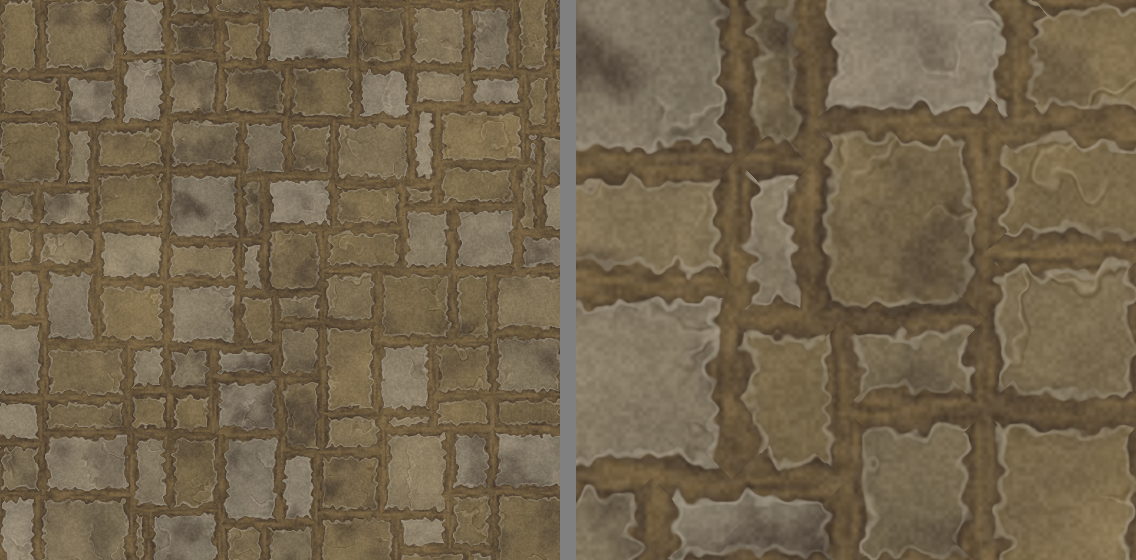
Left: the whole. Right: its middle third, enlarged.
A three.js fragment shader for this texture:

```glsl
// Weathered paving of irregular rectangular stones with ragged, chipped edges.
// Pinwheel tiling of a jittered grid gives the stones; stretched noise chips
// their borders, and layered noise adds stains, fine veins and grain.
varying vec2 vUv;

const float CELLS = 10.0;

float hash(vec2 p) {
  vec3 q = fract(p.xyx * 0.1031);
  q += dot(q, q.yzx + 33.33);
  return fract((q.x + q.y) * q.z);
}

float noise(vec2 p) {
  vec2 i = floor(p), f = fract(p);
  f = f * f * (3.0 - 2.0 * f);
  return mix(mix(hash(i), hash(i + vec2(1, 0)), f.x),
             mix(hash(i + vec2(0, 1)), hash(i + vec2(1, 1)), f.x), f.y);
}

float fbm(vec2 p) {
  float sum = 0.0, amp = 0.53;
  for (int i = 0; i < 4; i++) {
    sum += amp * noise(p);
    p = mat2(1.6, 1.2, -1.2, 1.6) * p + 7.3;
    amp *= 0.5;
  }
  return sum;
}

// Offset of the joint line that passes through a grid vertex
float jitter(vec2 vertex) {
  return 0.74 * (hash(vertex + 57.0) - 0.5);
}

// Bounds of the stone in a cell: lower left in xy, upper right in zw
vec4 stoneBounds(vec2 c) {
  float a = jitter(c), b = jitter(c + vec2(1, 0));
  float d = jitter(c + vec2(0, 1)), e = jitter(c + vec2(1, 1));
  vec4 offsets = mod(c.x + c.y, 2.0) < 0.5 ? vec4(d, a, b, e) : vec4(a, b, e, d);
  return vec4(c, c + 1.0) + offsets;
}

void main() {
  vec2 uv = vUv;
  vec2 wobble = vec2(noise(uv * 32.0), noise(uv * 32.0 + 90.0)) - 0.5;
  vec2 p = uv * CELLS + 0.05 * wobble;

  // Find the stone that holds this point and the distance to its sides
  vec2 stoneId = vec2(0.0), gap = vec2(0.0);
  float best = -9.0;
  for (int y = -1; y <= 1; y++) {
    for (int x = -1; x <= 1; x++) {
      vec2 c = floor(p) + vec2(x, y);
      vec4 box = stoneBounds(c);
      vec2 inside = min(p - box.xy, box.zw - p);
      float d = min(inside.x, inside.y);
      if (d > best) { best = d; stoneId = c; gap = inside; }
    }
  }
  float dist = best / CELLS;
  vec2 seed = 40.0 * vec2(hash(stoneId + 11.0), hash(stoneId + 23.0));

  // Chips run across the joint, so stretch their noise along the short way
  vec2 alongAcross = gap.x < gap.y ? uv.yx : uv;
  float chips = 0.6 * noise(alongAcross * vec2(120, 45) + seed)
              + 0.4 * noise(uv * 170.0);
  float edge = dist - 0.003 - 0.016 * chips;

  // Stone face: tan to grey, with its own brightness
  float grey = smoothstep(0.15, 0.85, hash(stoneId + 71.0));
  vec3 face = mix(vec3(0.51, 0.44, 0.31), vec3(0.575, 0.53, 0.45), grey);
  face *= 0.94 + 0.1 * hash(stoneId + 131.0);
  face *= 0.9 + 0.2 * fbm(uv * 28.0 + seed);

  // Dark stains gathered in broad patches
  float patches = smoothstep(0.3, 0.65, fbm(uv * 4.0 + 3.0));
  float blotch = smoothstep(0.42, 0.78, fbm(uv * 21.0 + seed));
  float stain = blotch * (0.25 + 0.75 * patches) * (0.4 + 0.6 * hash(stoneId + 37.0));
  face = mix(face, vec3(0.30, 0.25, 0.205), 0.8 * stain);
  face *= 1.0 - 0.08 * patches;

  // Faint raised veins: a light line beside a dark one
  float vein = fbm(uv * 19.0 + seed.yx) - 0.5;
  float veinMask = smoothstep(0.45, 0.75, noise(uv * 23.0 + seed));
  float light = 1.0 - smoothstep(0.0, 0.022, abs(vein));
  float shade = 1.0 - smoothstep(0.0, 0.025, abs(vein - 0.035));
  face += veinMask * (0.07 * light - 0.06 * shade);

  // Joint: tan mortar with dark streaks along it and shadow by the stones
  float streak = noise(alongAcross * vec2(45, 260) + 5.0);
  float shadow = smoothstep(-0.009, -0.001, edge) * (0.5 + 0.5 * noise(uv * 60.0));
  float dark = clamp(0.55 * shadow + 0.75 * streak - 0.25 + 0.25 * patches, 0.0, 1.0);
  vec3 joint = mix(vec3(0.475, 0.395, 0.265), vec3(0.30, 0.245, 0.185), dark);

  // Worn border inside the stone, then the pale chipped rim
  float border = 1.0 - smoothstep(0.002, 0.012, edge);
  face *= 1.0 - 0.1 * border * noise(uv * 95.0);
  vec3 color = mix(joint, face, smoothstep(-0.0013, 0.0013, edge));
  float rim = 1.0 - smoothstep(0.0004, 0.003, abs(edge - 0.0012));
  rim *= 0.35 + 0.65 * noise(uv * 42.0 + 17.0);
  color = mix(color, vec3(0.64, 0.60, 0.53), 0.65 * rim * (1.0 - 0.5 * stain));

  // Fine grain
  color += 0.06 * (noise(uv * 390.0) - 0.5) + 0.03 * (noise(uv * 190.0) - 0.5);
  gl_FragColor = vec4(color, 1.0);
}
```
